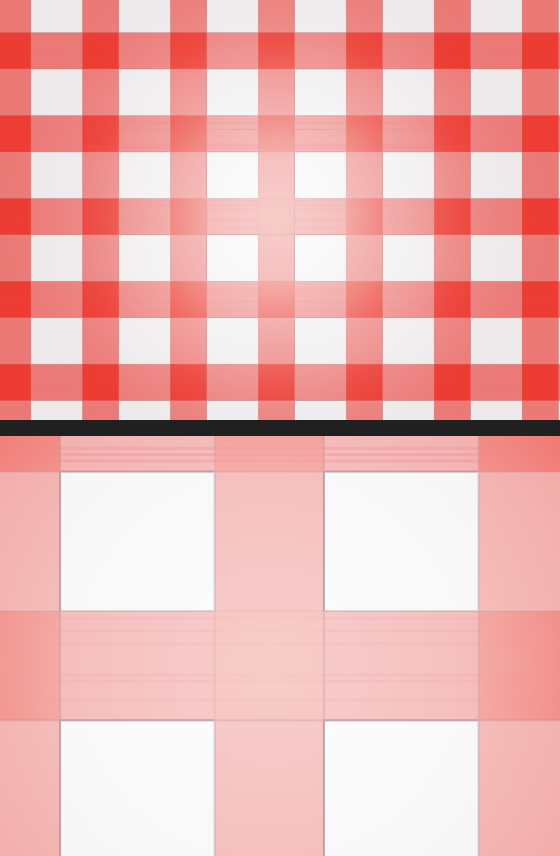
Top: the whole. Bottom: its middle third, enlarged.
Give the GLSL for this pattern, as a Shadertoy shader.

```glsl
// Red and white gingham cloth: two sets of translucent bands cross at right angles,
// each tone fading radially from a pale glow near the middle to full red outside.
// Hairline seams edge the bands, and hashed thread streaks tint the horizontal ones.

// Lengths are fractions of the canvas height, measured from its centre.
const vec2 WEAVE_ORIGIN = vec2(-0.0085, -0.0156);
const vec2 PERIOD = vec2(0.2094, 0.1974);
const float BAND_HALF = 0.0434;
const float GLOW_RADIUS = 0.645;
const float CROSS_FALLOFF = 1.5;

const float SEAM_HALF = 0.0008;
const float SEAM_STRONG = 0.55;   // right and lower edges
const float SEAM_FAINT = 0.25;    // left and upper edges

const float THREADS = 200.0;      // thread lanes per canvas height
const float THREAD_SHARE = 0.3;
const float THREAD_TINT = 0.22;

const vec3 CLOTH_GLOW = vec3(0.985, 0.985, 0.985);
const vec3 CLOTH_EDGE = vec3(0.930, 0.915, 0.922);
const vec3 BAND_GLOW = vec3(0.968, 0.795, 0.788);
const vec3 BAND_EDGE = vec3(0.922, 0.480, 0.468);
const vec3 CROSS_GLOW = vec3(0.968, 0.800, 0.785);
const vec3 CROSS_EDGE = vec3(0.925, 0.235, 0.200);
const vec3 SEAM_COLOR = vec3(0.560, 0.470, 0.480);
const vec3 THREAD_COLOR = vec3(0.930, 0.430, 0.540);

float hash(vec2 p) {
    vec3 q = fract(vec3(p.xyx) * 0.1031);
    q += dot(q, q.yzx + 33.33);
    return fract((q.x + q.y) * q.z);
}

// Box-filtered coverage of a line at signed distance d.
float lineCoverage(float d, float halfWidth, float px) {
    float covered = min(d + 0.5 * px, halfWidth) - max(d - 0.5 * px, -halfWidth);
    return clamp(covered / px, 0.0, 1.0);
}

// Sparse tinted lanes along the horizontal bands, with a strength per row.
float threadStreaks(float y, float row, float px) {
    float lane = floor(y * THREADS);
    float offset = (fract(y * THREADS) - 0.5) / THREADS;
    float present = step(1.0 - THREAD_SHARE, hash(vec2(lane + 500.0, 7.0)));
    float rowStrength = mix(0.15, 0.5, hash(vec2(row + 40.0, 3.0)));
    rowStrength = row == 1.0 ? 1.0 : rowStrength;
    return present * rowStrength * lineCoverage(offset, 0.25 / THREADS, px);
}

void mainImage(out vec4 fragColor, in vec2 fragCoord) {
    float px = 1.0 / iResolution.y;
    vec2 p = (fragCoord - 0.5 * iResolution.xy) * px - WEAVE_ORIGIN;

    // Nearest band on each axis
    vec2 cell = floor(p / PERIOD + 0.5);
    vec2 local = p - cell * PERIOD;
    vec2 edgeDist = abs(local) - BAND_HALF;
    vec2 band = clamp(0.5 - edgeDist / px, 0.0, 1.0);

    // Radial tones; crossings deepen sooner than single bands
    float fade = smoothstep(0.0, GLOW_RADIUS, length(p));
    float crossFade = 1.0 - pow(1.0 - fade, CROSS_FALLOFF);
    vec3 cloth = mix(CLOTH_GLOW, CLOTH_EDGE, fade);
    vec3 single = mix(BAND_GLOW, BAND_EDGE, fade);
    vec3 crossing = mix(CROSS_GLOW, CROSS_EDGE, crossFade);
    vec3 color = mix(mix(cloth, single, band.x), mix(single, crossing, band.x), band.y);

    // Thread streaks
    float streak = threadStreaks(p.y, cell.y, px) * band.y;
    color = mix(color, THREAD_COLOR, streak * THREAD_TINT * mix(1.0, 0.4, band.x));

    // Seams, softened where they run over the other set of bands
    float seamX = lineCoverage(edgeDist.x, SEAM_HALF, px);
    float seamY = lineCoverage(edgeDist.y, SEAM_HALF, px);
    seamX *= (local.x > 0.0 ? SEAM_STRONG : SEAM_FAINT) * mix(1.0, 0.35, band.y);
    seamY *= (local.y < 0.0 ? SEAM_STRONG : SEAM_FAINT) * mix(1.0, 0.35, band.x);
    color = mix(color, SEAM_COLOR, max(seamX, seamY));

    fragColor = vec4(color, 1.0);
}
```
